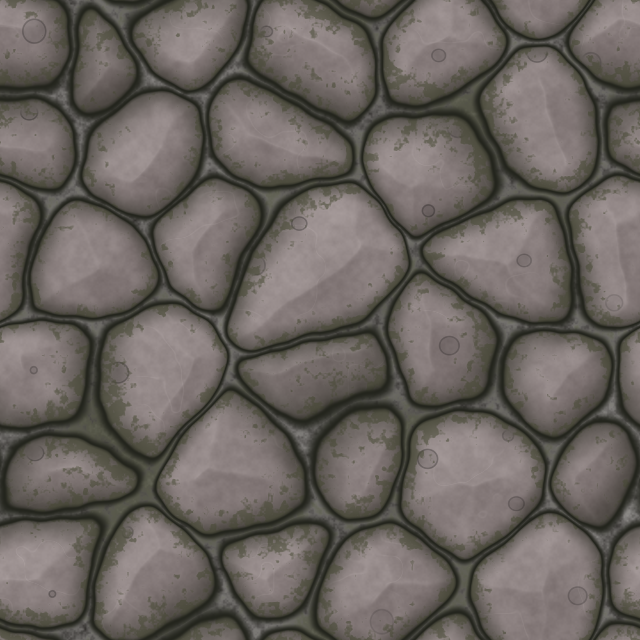
A WebGL 2 fragment shader for this texture:

```glsl
#version 300 es
precision highp float;

uniform vec2 u_resolution;
out vec4 fragColor;

// Layout, in canvas units
const vec2 GRID = vec2(5.0, 6.0);   // stones per tile, even row count
const float SPACING = 0.19;
const float JITTER = 0.76;
const float STRETCH = 0.13;
const float SIZE_VARIATION = 0.035;
const float CORNER_SHARPNESS = 36.0;
const float FACET_SHARPNESS = 170.0;
const float GAP = 0.0058;
const float BEVEL = 0.036;
const float PIT_GRID = 8.0;
const float PIT_SHARE = 0.45;
const vec2 LIGHT = vec2(-0.55, 0.83);

// Colours
const vec3 STONE = vec3(0.550, 0.507, 0.505);
const vec3 STONE_RIM = vec3(0.310, 0.295, 0.272);
const vec3 MORTAR = vec3(0.415, 0.405, 0.395);
const vec3 CREVICE = vec3(0.135, 0.140, 0.110);
const vec3 MOSS = vec3(0.260, 0.270, 0.185);

const float TAU = 6.2831853;

vec3 hash3(vec2 p) {
    vec3 q = fract(p.xyx * vec3(0.1031, 0.1030, 0.0973));
    q += dot(q, q.yxz + 33.33);
    return fract((q.xxy + q.yzz) * q.zyx);
}

// Whole-number wrap, safe against rounding in the division
vec2 wrap(vec2 cell, vec2 period) {
    return cell - period * floor((cell + 0.5) / period);
}

// Value noise that wraps after a whole number of lattice cells
float noise(vec2 p, float period) {
    p *= period;
    vec2 i = floor(p), f = p - i;
    f = f * f * (3.0 - 2.0 * f);
    vec2 a = wrap(i, vec2(period)), b = wrap(i + 1.0, vec2(period));
    float low = mix(hash3(a + period).x, hash3(vec2(b.x, a.y) + period).x, f.x);
    float high = mix(hash3(vec2(a.x, b.y) + period).x, hash3(b + period).x, f.x);
    return mix(low, high, f.y);
}

float fbm(vec2 p, float period) {
    return 0.5 * noise(p, period) + 0.3 * noise(p, period * 2.0) + 0.2 * noise(p, period * 4.0);
}

// Stretched, weighted squared distance to the stone seeded in a cell
float seedDistance(vec2 p, vec2 cell, out vec2 seed) {
    vec2 id = wrap(cell, GRID);
    vec3 h = hash3(id + 17.0), g = hash3(id + 61.0);
    float stagger = abs(fract(id.y * 0.5) - 0.25) < 0.1 ? 0.0 : (fract(id.y * 0.5) > 0.25 ? 0.25 : -0.25);
    seed = (cell + 0.5 + JITTER * (h.xy - 0.5) + vec2(stagger, 0.0)) / GRID;
    float angle = g.x * TAU, s = 1.0 + STRETCH * g.y;
    vec2 q = mat2(cos(angle), sin(angle), -sin(angle), cos(angle)) * (p - seed);
    q *= vec2(s, 1.0 / s);
    return dot(q, q) / SPACING - SIZE_VARIATION * h.z;
}

// Signed depth inside the nearest stone, with its facet direction and cell
float stones(vec2 p, out vec2 facet, out vec2 id) {
    vec2 base = floor(p * GRID), home = base, homeSeed = vec2(0.0), seed;
    float nearest = 10.0;
    for (int k = 0; k < 25; k++) {
        vec2 cell = base + vec2(k % 5 - 2, k / 5 - 2);
        float f = seedDistance(p, cell, seed);
        if (f < nearest) { nearest = f; home = cell; homeSeed = seed; }
    }
    float total = 0.0, facetTotal = 0.0;
    facet = vec2(0.0);
    for (int k = 0; k < 25; k++) {
        vec2 cell = base + vec2(k % 5 - 2, k / 5 - 2);
        if (cell == home) continue;
        float f = seedDistance(p, cell, seed) - nearest;
        float w = exp(-FACET_SHARPNESS * f) + 1e-20;
        total += exp(-CORNER_SHARPNESS * f);
        facet += w * normalize(seed - homeSeed);
        facetTotal += w;
    }
    facet /= facetTotal;
    id = wrap(home, GRID);
    return -0.5 * log(total) / CORNER_SHARPNESS;
}

// Round shallow pits: x = fill, y = outline
vec2 pits(vec2 p) {
    vec2 cell = floor(p * PIT_GRID), id = wrap(cell, vec2(PIT_GRID));
    vec3 h = hash3(id + 131.0), g = hash3(id + 173.0);
    vec2 offset = p - (cell + 0.2 + 0.6 * h.xy) / PIT_GRID;
    float d = length(offset * vec2(1.0, 0.9 + 0.25 * g.z)) - mix(0.004, 0.018, g.x);
    float present = step(h.z, PIT_SHARE) * mix(0.4, 1.0, g.y);
    return present * vec2(smoothstep(0.001, -0.002, d), smoothstep(0.0022, 0.0003, abs(d)));
}

void main() {
    vec2 p = gl_FragCoord.xy / u_resolution;

    // Gently uneven outlines
    vec2 warp = 0.003 * sin(TAU * (p.yx * vec2(7.0, 6.0) + p * vec2(3.0, 4.0)))
              + 0.0012 * sin(TAU * (p.yx * vec2(17.0, 19.0) - p * vec2(8.0, 5.0)));
    float broad = fbm(p, 6.0), medium = fbm(p, 24.0), fine = fbm(p, 90.0);
    vec2 facet, id;
    float depth = stones(p + warp, facet, id) - GAP * (0.4 + 1.2 * broad) + 0.003 * (medium - 0.5);

    // Stone body: bevel, facets, ridges and mottling
    float rise = smoothstep(-0.006, BEVEL, depth);
    vec3 stone = mix(STONE_RIM, STONE, pow(rise, 0.8));
    float shade = 0.045 * dot(facet, LIGHT) + 0.05 * (1.0 - length(facet));
    shade += 0.04 * (hash3(id + 211.0).x - 0.5) + 0.06 * (broad - 0.5);
    shade += 0.07 * (medium - 0.5) + 0.07 * (fine - 0.5);
    float crack = smoothstep(0.012, 0.0, abs(fbm(p, 9.0) - 0.5)) * smoothstep(0.52, 0.68, noise(p, 7.0));
    stone += (shade + 0.025 * crack) * mix(0.6, 1.0, rise);
    vec2 pit = pits(p) * smoothstep(0.006, 0.018, depth);
    stone *= 1.0 - 0.10 * pit.x - 0.27 * pit.y;

    // Mortar: grainy bed sinking into dark crevices
    vec3 mortar = MORTAR + 0.42 * (fine - 0.5) + 0.10 * (medium - 0.5);
    mortar = mix(mortar, MOSS, 0.6 * smoothstep(0.46, 0.70, 0.55 * broad + 0.45 * fine));
    mortar = mix(CREVICE, mortar, smoothstep(0.0005, 0.011, -depth));

    // Speckled moss creeping over the rims
    float creep = 0.7 * fine + 0.35 * broad - 7.0 * max(depth, 0.0);
    stone = mix(stone, MOSS, 0.55 * smoothstep(0.42, 0.58, creep));
    stone = mix(CREVICE, stone, smoothstep(-0.003, 0.0045, depth));

    fragColor = vec4(mix(mortar, stone, smoothstep(-0.0015, 0.0015, depth)), 1.0);
}
```
